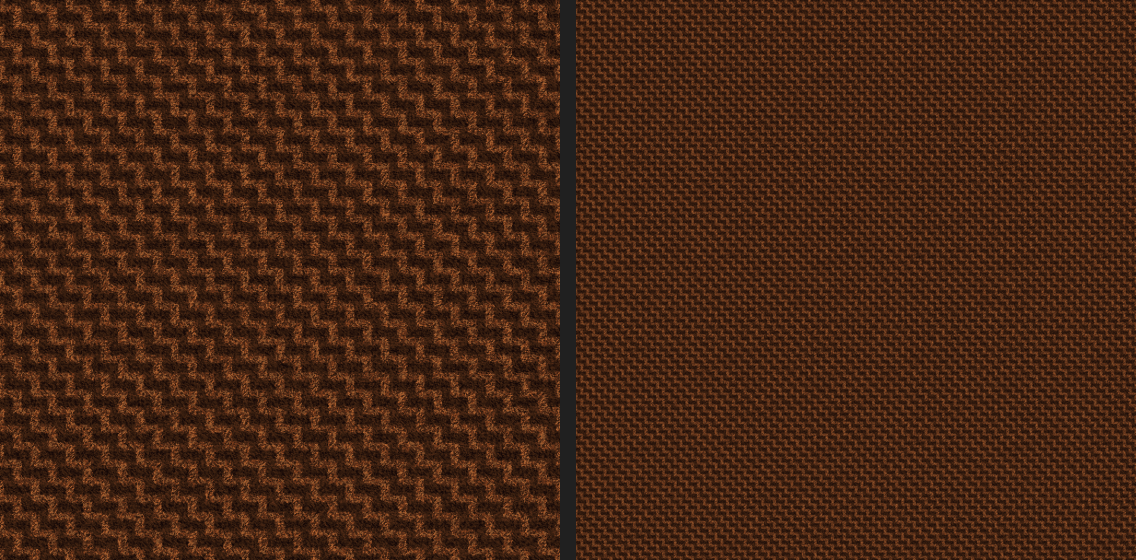
Left: one tile. Right: repeated 3 by 3.
This pattern is drawn by a Shadertoy shader. Its source:

```glsl
const float REPEATS = 16.0;

float hash(vec2 p) {
    return fract(sin(dot(p, vec2(127.1, 311.7))) * 43758.5453);
}

// Value noise that wraps after a whole number of cells
float wrapNoise(vec2 p, vec2 period) {
    vec2 i = floor(p);
    vec2 f = fract(p);
    f = f * f * (3.0 - 2.0 * f);
    float a = hash(mod(i, period));
    float b = hash(mod(i + vec2(1.0, 0.0), period));
    float c = hash(mod(i + vec2(0.0, 1.0), period));
    float d = hash(mod(i + vec2(1.0, 1.0), period));
    return mix(mix(a, b, f.x), mix(c, d, f.x), f.y);
}

// Noise stretched along one diagonal, like twisted fibres
float fibres(vec2 uv, float lean, vec2 scale) {
    vec2 diagonal = vec2(uv.x + lean * uv.y, uv.x - lean * uv.y);
    return wrapNoise(diagonal * scale, scale);
}

// Distance to a box repeated once per unit cell
float repeatedBox(vec2 p, vec2 centre, vec2 halfSize) {
    vec2 q = fract(p - centre + 0.5) - 0.5;
    vec2 d = abs(q) - halfSize;
    return length(max(d, 0.0)) + min(max(d.x, d.y), 0.0);
}

float coverage(float dist, float softness) {
    return 1.0 - smoothstep(-softness, softness, dist);
}

// Brown yarn colours from deep shadow to lit fibre
vec3 yarnColor(float tone, float warmth) {
    vec3 shadow = vec3(0.12, 0.055, 0.035);
    vec3 brown = vec3(0.22, 0.12, 0.06);
    vec3 chestnut = vec3(0.33, 0.17, 0.09);
    vec3 rust = mix(vec3(0.46, 0.28, 0.15), vec3(0.45, 0.22, 0.10), warmth);
    vec3 highlight = vec3(0.60, 0.34, 0.17);
    float t = clamp(tone, -0.1, 1.1) * 4.0;
    vec3 color = mix(shadow, brown, clamp(t, -0.4, 1.0));
    color = mix(color, chestnut, clamp(t - 1.0, 0.0, 1.0));
    color = mix(color, rust, clamp(t - 2.0, 0.0, 1.0));
    return mix(color, highlight, clamp(t - 3.0, 0.0, 1.4));
}

void mainImage(out vec4 fragColor, in vec2 fragCoord) {
    vec2 uv = fragCoord / iResolution.xy;

    // Frayed yarn edges
    vec2 fray = vec2(wrapNoise(uv * 320.0, vec2(320.0)),
                     wrapNoise(uv * 320.0 + 31.0, vec2(320.0))) - 0.5;
    vec2 p = uv * REPEATS + fray * 0.08;

    // Two half-shifted lattices form descending stairs and dark floats
    float uprights = 1.0;
    float treads = 1.0;
    float floats = 1.0;
    for (int k = 0; k < 2; k++) {
        vec2 origin = vec2(0.5 * float(k));
        uprights = min(uprights, repeatedBox(p, origin, vec2(0.12, 0.31)));
        treads = min(treads, repeatedBox(p, origin + vec2(0.25, -0.25), vec2(0.25, 0.10)));
        floats = min(floats, repeatedBox(p, origin + vec2(0.5, 0.0), vec2(0.36, 0.11)));
    }
    float upright = coverage(uprights, 0.03);
    float light = max(upright, coverage(treads, 0.04) * 0.88);
    float shade = coverage(floats, 0.03);

    // Fibre grain leans with the thread direction
    float grain = mix(fibres(uv, 1.0, vec2(340.0, 190.0)),
                      fibres(uv, -1.0, vec2(340.0, 190.0)), upright);
    float fine = wrapNoise(uv * 512.0 - 0.5, vec2(512.0));
    float speckle = mix(grain, fine, 0.45) - 0.5;

    // Slight unevenness in the dye
    float dye = wrapNoise(uv * 24.0, vec2(24.0)) - 0.5;
    float warmth = smoothstep(0.3, 0.7, wrapNoise(uv * 260.0, vec2(260.0)));

    float tone = mix(mix(0.26, 0.14, shade), 0.64, light);
    tone += speckle * mix(0.70, 1.45, light) + dye * 0.02;
    fragColor = vec4(yarnColor(tone, warmth), 1.0);
}
```
